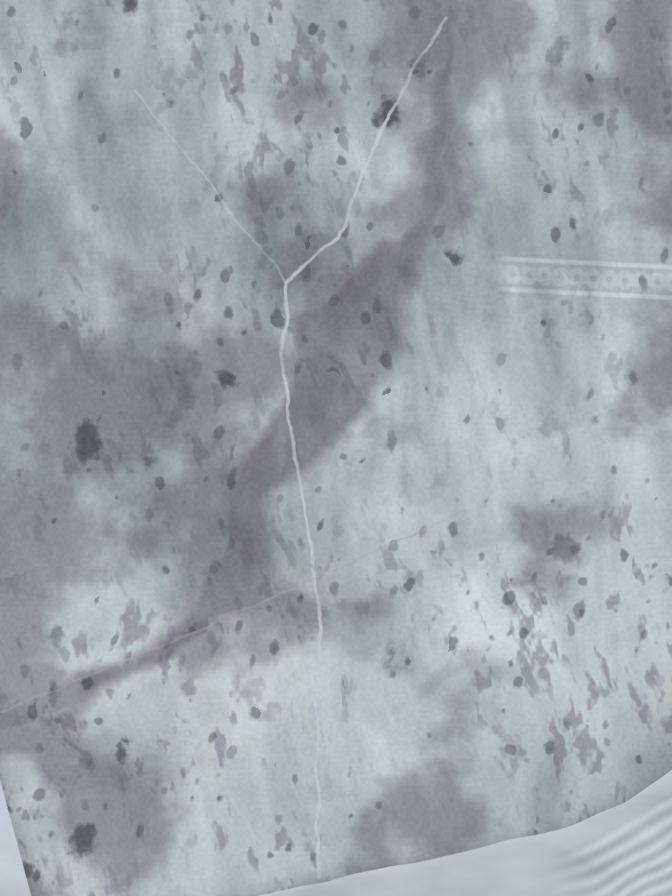
A Shadertoy shader for this texture:

```glsl
// Pale blue-grey marble slab with a mauve vein, white cracks, dark specks and a cloth below
#define PALE vec3(0.77, 0.81, 0.835)
#define SHADE vec3(0.49, 0.53, 0.56)
#define MAUVE vec3(0.405, 0.39, 0.445)
#define SPECK vec3(0.25, 0.26, 0.29)
#define CRACK vec3(0.77, 0.79, 0.82)
#define CLOTH vec3(0.70, 0.725, 0.76)
#define CONTRAST 1.7
#define VEIN_STRENGTH 0.78
#define FLAKE_STRENGTH 0.42

// Vein path: x, y, half width
const vec3 vein[8] = vec3[8](
    vec3(0.505, 1.02, 0.010), vec3(0.485, 0.76, 0.016), vec3(0.385, 0.635, 0.048),
    vec3(0.345, 0.545, 0.042), vec3(0.285, 0.45, 0.026), vec3(0.268, 0.345, 0.026),
    vec3(0.17, 0.277, 0.012), vec3(-0.02, 0.205, 0.024));
const vec2 crack[9] = vec2[9](
    vec2(0.497, 0.98), vec2(0.417, 0.837), vec2(0.378, 0.733), vec2(0.319, 0.687),
    vec2(0.316, 0.583), vec2(0.341, 0.427), vec2(0.359, 0.297), vec2(0.354, 0.167),
    vec2(0.358, 0.02));

float hash(vec2 p) {
    vec3 q = fract(p.xyx * 0.1031);
    q += dot(q, q.yzx + 33.33);
    return fract((q.x + q.y) * q.z);
}

float noise(vec2 p) {
    vec2 i = floor(p), f = fract(p);
    f = f * f * (3.0 - 2.0 * f);
    return mix(mix(hash(i), hash(i + vec2(1, 0)), f.x),
               mix(hash(i + vec2(0, 1)), hash(i + vec2(1, 1)), f.x), f.y);
}

float fbm(vec2 p) {
    float sum = 0.0, amp = 0.5;
    for (int i = 0; i < 5; i++) {
        sum += amp * noise(p);
        p = mat2(1.6, 1.2, -1.2, 1.6) * p + 17.3;
        amp *= 0.5;
    }
    return sum / 0.97;
}

// Streaky fbm that keeps its direction at every octave
float streaks(vec2 p) {
    return 0.5 * noise(p) + 0.3 * noise(p * 2.1 + 9.0) + 0.2 * noise(p * 4.3 + 31.0);
}

// Distance to a segment and the position along it
vec2 segment(vec2 p, vec2 a, vec2 b) {
    float t = clamp(dot(p - a, b - a) / dot(b - a, b - a), 0.0, 1.0);
    return vec2(length(p - mix(a, b, t)), t);
}

// Ragged elliptical grains, one per occupied cell
float specks(vec2 p, float scale, float density) {
    vec2 q = p * scale, cell = floor(q);
    float rag = fbm(p * 90.0) - 0.5, cover = 0.0;
    for (int y = -1; y <= 1; y++)
    for (int x = -1; x <= 1; x++) {
        vec2 c = cell + vec2(x, y);
        vec2 d = q - c - vec2(hash(c + 3.1), hash(c + 8.7));
        d.x += 0.4 * d.y * (hash(c + 5.2) - 0.7);
        d.y *= mix(0.5, 1.0, hash(c + 1.9));
        float r = mix(0.07, 0.23, pow(hash(c + 6.4), 2.0));
        float on = step(hash(c + 12.5), density) * mix(0.4, 1.0, hash(c + 2.2));
        cover = max(cover, on * (1.0 - smoothstep(-0.07, 0.07, length(d) - r + rag * 0.3)));
    }
    return cover;
}

void mainImage(out vec4 fragColor, in vec2 fragCoord) {
    vec2 p = fragCoord / iResolution.y;
    float px = 1.0 / iResolution.y;
    vec2 warp = vec2(fbm(p * 9.0), fbm(p * 9.0 + 40.0)) - 0.5;
    vec2 lean = vec2(p.x + 0.13 * p.y, p.y) + warp * 0.035;

    // Cloudy ground with steep streaks, strongest towards the top
    float top = smoothstep(0.2, 0.8, p.y);
    float tone = mix(fbm(p * 7.0 + warp), streaks(lean * vec2(26.0, 7.0)), 0.3 + 0.25 * top);
    tone = 0.5 + (tone - 0.5) * CONTRAST;
    tone += 0.12 * smoothstep(0.6, 0.0, distance(p, vec2(0.68, 0.5))) - 0.08 * top * (1.0 - p.x) + 0.06;
    vec3 col = mix(SHADE, PALE, clamp(tone, 0.0, 1.1));
    col += vec3(0.02, 0.01, -0.015) * smoothstep(0.5, 0.75, fbm(p * 5.0 + 70.0));

    // Mauve vein, with paler clouds of the same stain around it
    float d = 1.0;
    for (int i = 0; i < 7; i++) {
        vec2 s = segment(p + warp * 0.085, vein[i].xy, vein[i + 1].xy);
        d = min(d, s.x - mix(vein[i].z, vein[i + 1].z, s.y));
    }
    float mottle = fbm(lean * vec2(34.0, 22.0));
    float stain = (1.0 - smoothstep(-0.012, 0.014, d)) * mix(0.55, 1.15, mottle);
    float halo = exp(-max(d, 0.0) * 14.0);
    float lowLeft = smoothstep(0.55, 0.0, distance(p, vec2(0.06, 0.36)));
    float cloud = smoothstep(0.5, 0.72, fbm(p * vec2(8.0, 10.0) + 23.0) + 0.1 * halo + 0.1 * lowLeft);
    col = mix(col, MAUVE, clamp(max(stain * VEIN_STRENGTH, cloud * 0.5), 0.0, 0.9));

    // Fine flakes and dark grains, gathered in patches
    float patches = smoothstep(0.38, 0.65, fbm(p * 6.0 + 51.0) + 0.1 * halo + 0.1 * lowLeft);
    float flakes = smoothstep(0.57, 0.76, streaks(lean * vec2(62.0, 34.0) + 5.0));
    col = mix(col, MAUVE * 0.95, flakes * FLAKE_STRENGTH * (0.25 + 0.75 * patches));
    float grains = max(specks(p + warp * 0.02, 15.0, 0.14), 0.75 * specks(p + warp * 0.02, 36.0, 0.08 + 0.3 * patches));
    col = mix(col, SPECK, grains * 0.72);

    // White cracks: the main one, a faint branch and a warm hairline
    vec2 jag = p + 0.012 * (vec2(fbm(p * 28.0), fbm(p * 28.0 + 9.0)) - 0.5);
    float c = 1.0;
    for (int i = 0; i < 8; i++) c = min(c, segment(jag, crack[i], crack[i + 1]).x);
    float branch = min(segment(jag, crack[3], vec2(0.265, 0.755)).x,
                       segment(jag, vec2(0.265, 0.755), vec2(0.15, 0.9)).x);
    float hairline = min(segment(jag, vec2(0.0, 0.206), vec2(0.14, 0.262)).x,
                         segment(jag, vec2(0.14, 0.262), vec2(0.52, 0.43)).x);
    float fade = mix(0.35, 0.95, noise(p * 30.0));
    col = mix(col, CRACK, fade * (1.0 - smoothstep(0.0006, 0.0018 + px, c)));
    col = mix(col, CRACK, 0.55 * fade * (1.0 - smoothstep(0.0004, 0.0014 + px, branch)));
    col = mix(col, vec3(0.68, 0.65, 0.66), 0.5 * fade * (1.0 - smoothstep(0.0004, 0.0012 + px, hairline)));

    // Faint beaded reflection at the right
    vec2 r = vec2(p.x - 0.545, p.y - 0.695 + 0.05 * (p.x - 0.545));
    float rails = 1.0 - smoothstep(0.001, 0.004, abs(abs(r.y) - 0.017));
    float beads = 1.0 - smoothstep(0.002, 0.005, abs(length(vec2(mod(r.x, 0.018) - 0.009, r.y)) - 0.007));
    col += 0.09 * smoothstep(0.0, 0.03, r.x) * max(rails, beads * 0.6);

    // Polish grain, then cloth at the lower corners
    col += 0.035 * (noise(p * 330.0) - 0.5);
    float hem = 0.22 * (p.x - 0.3) + 1.8 * pow(max(p.x - 0.6, 0.0), 2.0) - p.y + 0.004 * noise(p * 30.0);
    float corner = 0.035 * (1.0 - p.y / 0.13) - p.x;
    float ribs = sin((p.y - 0.5 * p.x) * 330.0 + 5.0 * noise(p * 18.0)) * smoothstep(0.6, 0.68, p.x) * smoothstep(0.02, 0.035, hem);
    vec3 cloth = CLOTH + 0.06 * ribs + 0.12 * (fbm(p * vec2(14.0, 30.0)) - 0.5) + 0.05 * exp(-max(hem, 0.0) * 150.0);
    float sheet = max(hem, corner);
    col *= 1.0 - 0.14 * exp(-max(-sheet, 0.0) * 90.0);
    col = mix(col, cloth, smoothstep(-px, px, sheet));
    fragColor = vec4(clamp(col, 0.0, 1.0), 1.0);
}
```
